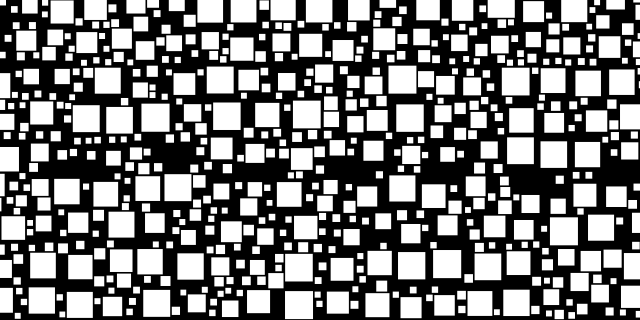
This pattern is drawn by a Shadertoy shader. Its source:

```glsl
#define CELL_SIZE vec4(0.115, 0.080, 0.050, 0.036)
#define SMALLEST vec4(0.023, 0.015, 0.009, 0.009)
#define LARGEST vec4(0.044, 0.030, 0.018, 0.011)
#define MIN_HALF 0.009
#define GAP 0.005
#define VOID_HALF vec2(0.066, 0.025)
#define VOID_STEP 0.281
#define VOID_START 0.12
#define VOID_SPREAD 0.2
#define PAPER vec3(0.0)
#define INK vec3(1.0)

float hash(vec2 p, float seed) {
    return fract(sin(dot(p, vec2(127.1, 311.7)) + seed * 74.7) * 43758.545);
}

// Rows of each grid slide sideways by a random share of a cell
float rowShift(float row, int level) {
    return hash(vec2(row, 3.0), float(level) + 11.0);
}

vec2 cellAt(vec2 p, int level) {
    vec2 q = p / CELL_SIZE[level];
    float row = floor(q.y);
    return vec2(floor(q.x + rowShift(row, level)), row);
}

// Empty bars along the middle: signed box distance to the nearest one
float voidDistance(vec2 p) {
    float i = max(floor((p.x - VOID_START) / VOID_STEP), 0.0);
    vec2 center = vec2(VOID_START + (i + 0.5) * VOID_STEP,
                       0.5 + VOID_SPREAD * (hash(vec2(i, 7.0), 5.0) - 0.5));
    vec2 d = abs(p - center) - VOID_HALF;
    return max(d.x, d.y);
}

// Square as (center, half side), kept inside its own cell
vec3 candidate(vec2 cell, int level) {
    float seed = float(level) * 3.0;
    float size = CELL_SIZE[level];
    float halfSide = mix(SMALLEST[level], LARGEST[level], hash(cell, seed + 1.0));
    float inset = halfSide + 0.5 * GAP;
    vec2 jitter = vec2(hash(cell, seed + 2.0), hash(cell, seed + 3.0));
    vec2 corner = (cell - vec2(rowShift(cell.y, level), 0.0)) * size;
    vec2 center = corner + mix(vec2(inset), vec2(size - inset), jitter);
    return vec3(center, min(halfSide, voidDistance(center) - GAP));
}

// Shrink a square until it clears another one
vec3 fit(vec3 s, vec3 other) {
    vec2 d = abs(s.xy - other.xy);
    s.z = min(s.z, max(d.x, d.y) - other.z - GAP);
    return s;
}

// Squares that became too small vanish
vec3 settle(vec3 s) {
    return vec3(s.xy, s.z < MIN_HALF ? -9.0 : s.z);
}

vec2 reach(vec3 s, int k) {
    return s.xy + (s.z + GAP) * (2.0 * vec2(k & 1, k >> 1) - 1.0);
}

// Four levels, each filling the room left by the larger ones
vec3 largeSquare(vec2 cell) {
    return settle(candidate(cell, 0));
}

vec3 mediumSquare(vec2 cell) {
    vec3 start = candidate(cell, 1), s = start;
    for (int k = 0; k < 4; k++)
        s = fit(s, largeSquare(cellAt(reach(start, k), 0)));
    return settle(s);
}

vec3 smallSquare(vec2 cell) {
    vec3 start = candidate(cell, 2), s = start;
    for (int k = 0; k < 4; k++) {
        vec2 p = reach(start, k);
        s = fit(s, largeSquare(cellAt(p, 0)));
        s = fit(s, mediumSquare(cellAt(p, 1)));
    }
    return settle(s);
}

vec3 tinySquare(vec2 cell) {
    vec3 start = candidate(cell, 3), s = start;
    for (int k = 0; k < 4; k++) {
        vec2 p = reach(start, k);
        s = fit(s, largeSquare(cellAt(p, 0)));
        s = fit(s, mediumSquare(cellAt(p, 1)));
        s = fit(s, smallSquare(cellAt(p, 2)));
    }
    return settle(s);
}

// Share of the pixel covered by a square
float coverage(vec2 p, vec3 s) {
    vec2 c = clamp(0.5 + (s.z - abs(p - s.xy)) * iResolution.y, 0.0, 1.0);
    return c.x * c.y;
}

void mainImage(out vec4 fragColor, in vec2 fragCoord) {
    vec2 p = fragCoord / iResolution.y;
    float ink = coverage(p, largeSquare(cellAt(p, 0)));
    ink = max(ink, coverage(p, mediumSquare(cellAt(p, 1))));
    ink = max(ink, coverage(p, smallSquare(cellAt(p, 2))));
    ink = max(ink, coverage(p, tinySquare(cellAt(p, 3))));
    fragColor = vec4(mix(PAPER, INK, ink), 1.0);
}
```
